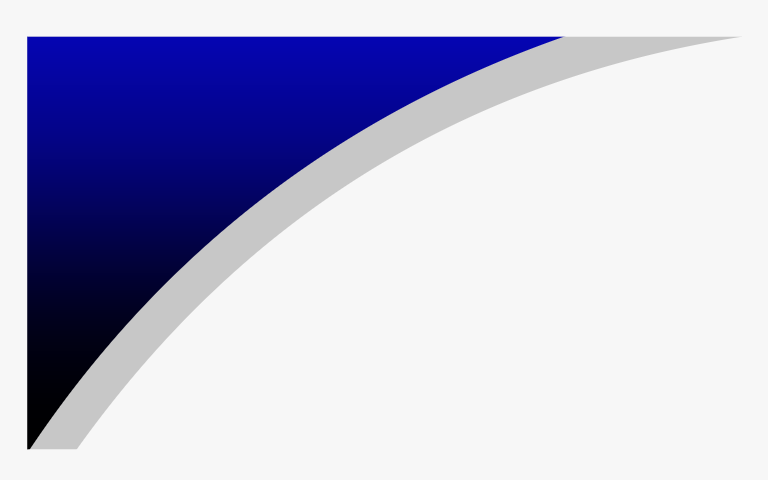
Reproduce this background procedurally as a WebGL 2 fragment shader.

```glsl
#version 300 es
precision highp float;
// A blue-to-black corner panel cut by a sweeping arc with a grey border, on off-white.
uniform vec2 u_resolution;
out vec4 fragColor;

// Approximate signed distance above the quadratic curve a-c-b, which rises with x.
float aboveCurve(vec2 p, vec2 a, vec2 c, vec2 b) {
    vec2 bend = a - 2.0 * c + b;
    vec2 start = 2.0 * (c - a);
    float root = sqrt(max(start.x * start.x + 4.0 * bend.x * (p.x - a.x), 0.0));
    float t = (root - start.x) / (2.0 * bend.x);
    float height = a.y + t * (start.y + t * bend.y);
    vec2 tangent = start + 2.0 * t * bend;
    return (p.y - height) * tangent.x / length(tangent);
}

// Signed distance inside an axis-aligned box, positive within.
float insideBox(vec2 p, vec2 low, vec2 high) {
    vec2 d = min(p - low, high - p);
    return min(d.x, d.y);
}

float coverage(float d) {
    return clamp(d * u_resolution.y + 0.5, 0.0, 1.0);
}

void main() {
    // One unit is the canvas height.
    vec2 p = gl_FragCoord.xy / u_resolution.y;

    float frame = coverage(insideBox(p, vec2(0.0568, 0.064), vec2(1.545, 0.9235)));
    float border = coverage(aboveCurve(p, vec2(0.1604, 0.0646), vec2(0.677, 0.7875), vec2(1.5417, 0.9229)));
    float panel = coverage(aboveCurve(p, vec2(0.0625, 0.0646), vec2(0.473, 0.677), vec2(1.173, 0.9229)));

    // The blue fades faster towards the bottom of the panel.
    float s = clamp((p.y - 0.064) / 0.8595, 0.0, 1.0);
    vec3 blue = vec3(0.02, 0.02, 0.7) * s * smoothstep(-0.2, 0.8, s);

    vec3 color = vec3(0.969);
    color = mix(color, vec3(0.78), frame * border);
    color = mix(color, blue, frame * panel);
    fragColor = vec4(color, 1.0);
}
```
